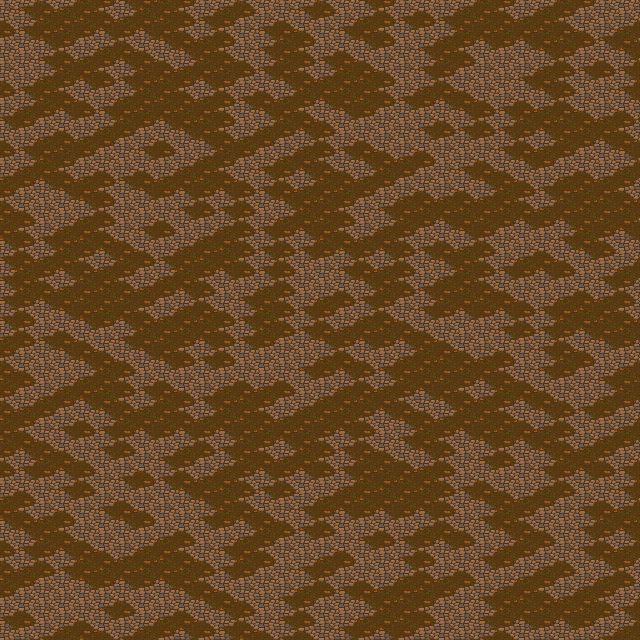
Give the GLSL for this pattern, as a WebGL 1 fragment shader.

```glsl
precision highp float;
// Isometric ground map: diamond tiles of pebbles and mossy soil, picked at random.

uniform vec2 u_resolution;

const vec2 TILES = vec2(16.0, 32.0);       // diamonds across and down
const vec2 PEBBLE_GRID = vec2(8.0, 6.0);   // grains per tile box, even counts
const vec2 SOIL_GRID = vec2(12.0, 8.0);
const float SOIL_SHARE = 0.54;

float hash(vec2 p) {
    return fract(sin(dot(p, vec2(127.1, 311.7))) * 43758.5453);
}

// Folds a grain cell into one diamond, so every tile carries the same grains.
vec2 wrapCell(vec2 cell, vec2 grid) {
    float halfRows = 0.5 * grid.y;
    float band = floor((cell.y + 0.5) / halfRows);
    cell.x -= band * 0.5 * grid.x;
    cell.y -= band * halfRows;
    return vec2(mod(cell.x + 0.5, grid.x) - 0.5, cell.y);
}

// Nearest grain: xy = offset from its centre, z = distance gap, w = random tone.
vec4 grains(vec2 p, vec2 grid, float seed) {
    vec2 g = p * grid;
    vec2 base = floor(g);
    float nearest = 9.0;
    float second = 9.0;
    vec3 grain = vec3(0.0);
    for (int j = -1; j <= 1; j++) {
        for (int i = -1; i <= 1; i++) {
            vec2 cell = base + vec2(float(i), float(j));
            vec2 id = floor(wrapCell(cell, grid) + 0.5) + seed;
            vec2 jitter = vec2(hash(id), hash(id + 19.3));
            vec2 offset = g - cell - 0.12 - 0.76 * jitter;
            float d = length(offset);
            if (d < nearest) {
                second = nearest;
                nearest = d;
                grain = vec3(offset, hash(id + 47.9));
            } else {
                second = min(second, d);
            }
        }
    }
    return vec4(grain.xy, second - nearest, grain.z);
}

// 1 where the diamond under p is soil, 0 where it is pebbles.
float soilTile(vec2 p) {
    vec2 tile = floor(vec2(p.x + p.y, p.x - p.y));
    return step(hash(tile + 7.0), SOIL_SHARE);
}

// Rounded stones lit from above with dark gaps between them.
vec3 pebbleColor(vec4 grain) {
    float light = clamp(0.6 + 0.9 * grain.y + 0.5 * (grain.w - 0.5), 0.0, 1.0);
    vec3 stone = mix(vec3(0.43, 0.30, 0.20), vec3(0.65, 0.47, 0.32), light);
    stone = mix(stone, vec3(0.41, 0.36, 0.32), step(0.86, grain.w));
    return mix(vec3(0.27, 0.19, 0.12), stone, smoothstep(0.0, 0.34, grain.z));
}

// Brown crumbs with a few green and orange specks.
vec3 soilColor(vec4 grain) {
    vec3 crumb = mix(vec3(0.31, 0.21, 0.07), vec3(0.42, 0.27, 0.09), grain.w);
    crumb = mix(crumb, vec3(0.33, 0.30, 0.06), step(grain.w, 0.18));
    crumb = mix(crumb, vec3(0.61, 0.36, 0.11), step(0.89, grain.w));
    return mix(vec3(0.30, 0.19, 0.06), crumb, smoothstep(0.0, 0.30, grain.z));
}

void main() {
    vec2 p = gl_FragCoord.xy / u_resolution * TILES;
    vec4 pebble = grains(p, PEBBLE_GRID, 3.0);
    vec4 soil = grains(p, SOIL_GRID, 61.0);

    // Whole pebbles belong to one tile, which frays the tile borders.
    vec2 pebbleCentre = p - pebble.xy / PEBBLE_GRID;
    float isSoil = soilTile(pebbleCentre);

    // Soil seeps softly into the outer rim of each pebble.
    float rim = 1.0 - smoothstep(0.0, 0.12, pebble.z);
    float cover = max(isSoil, 0.5 * rim * soilTile(p));
    gl_FragColor = vec4(mix(pebbleColor(pebble), soilColor(soil), cover), 1.0);
}
```
